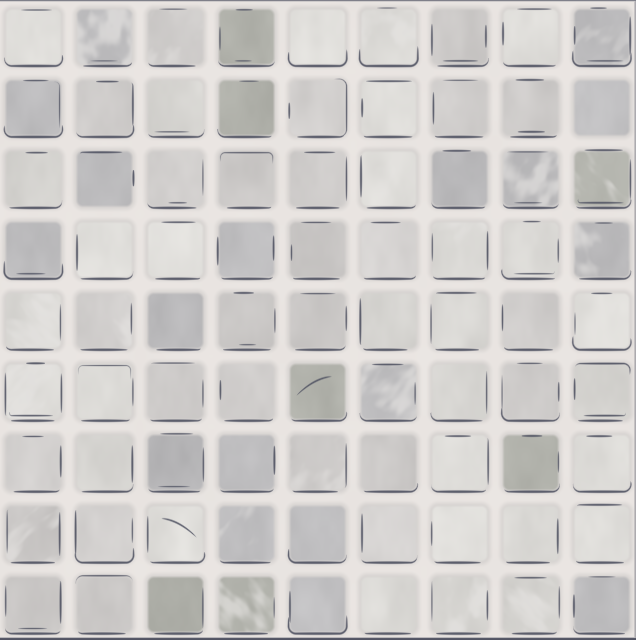
A Shadertoy shader for this pattern:

```glsl
#define TILES vec2(8.95, 9.02)
#define HALF_SIZE 0.388
#define CORNER 0.085
#define LINE_WIDTH 0.016
#define VEIN_CHANCE 0.3
#define CRACK_CHANCE 0.05
#define GROUT vec3(0.914, 0.896, 0.884)
#define INK vec3(0.32, 0.33, 0.39)
#define PEARL vec3(0.858, 0.852, 0.838)
#define STONE vec3(0.812, 0.802, 0.796)
#define SLATE vec3(0.732, 0.729, 0.736)
#define SAGE vec3(0.692, 0.695, 0.668)

float hash(vec2 p) {
    return fract(sin(dot(p, vec2(127.1, 311.7))) * 43758.5453);
}

float noise(vec2 p) {
    vec2 i = floor(p), f = fract(p);
    f = f * f * (3.0 - 2.0 * f);
    return mix(mix(hash(i), hash(i + vec2(1, 0)), f.x),
               mix(hash(i + vec2(0, 1)), hash(i + vec2(1, 1)), f.x), f.y);
}

float fbm(vec2 p) {
    float sum = 0.0, amp = 0.5;
    for (int i = 0; i < 3; i++) {
        sum += amp * noise(p);
        p = p * 2.03 + 17.3;
        amp *= 0.5;
    }
    return sum;
}

float roundedBox(vec2 p, float halfSize, float radius) {
    vec2 q = abs(p) - halfSize + radius;
    return length(max(q, 0.0)) + min(max(q.x, q.y), 0.0) - radius;
}

// Stroke that swells in the middle and tapers to nothing at t = -1 and 1
float taperedLine(float dist, float t, float width, float aa) {
    float w = width * sqrt(max(1.0 - t * t, 0.0));
    return smoothstep(aa, -aa, abs(dist) - w) * smoothstep(0.0, 0.6 * aa, w);
}

vec3 tileColor(vec2 p, vec2 id) {
    float pick = hash(id + 3.7);
    vec3 color = pick < 0.36 ? PEARL : pick < 0.64 ? STONE : pick < 0.91 ? SLATE : SAGE;
    color += 0.05 * (hash(id + 9.1) - 0.5);

    // Cloudy shading, stretched along the height of the tile
    vec2 m = p + id * 7.3;
    color += 0.09 * (fbm(m * vec2(3.0, 1.5)) - 0.44);
    color += 0.05 * p.x * (hash(id + 5.3) - 0.5);

    // Pale marble patches on some tiles
    float lean = mix(-0.8, 0.8, hash(id + 2.9));
    float cloud = fbm(vec2(m.x + lean * m.y, m.y * 0.7) * 3.2);
    float veined = step(hash(id + 12.4), VEIN_CHANCE);
    return mix(color, vec3(0.9, 0.892, 0.884), 0.65 * veined * smoothstep(0.42, 0.66, cloud));
}

// Broken dark outline: bottom, right, top, left, then a second inner bottom line
float edgeLines(vec2 p, float d, vec2 id, float aa) {
    float ink = 0.0;
    vec2 q = p;
    for (int k = 0; k < 5; k++) {
        vec2 seed = id + float(k) * 23.17;
        float size = hash(seed + 1.3);
        float chance = k == 0 ? 0.96 : k == 4 ? 0.14 : 0.45;
        float reach = k == 0 ? mix(0.31, 0.41, size) : mix(0.12, 0.34, size);
        reach *= k < 4 && hash(seed + 6.1) > 0.88 ? 1.4 : 1.0;
        float shift = k == 0 ? 0.022 : k == 4 ? -0.05 : mix(-0.02, 0.02, hash(seed + 4.2));
        float center = 0.1 * (hash(seed + 8.8) - 0.5);

        // Distance along the outline, carried round the corners
        float along = q.x + sign(q.x) * max(q.y + HALF_SIZE - CORNER, 0.0);
        float width = LINE_WIDTH * (k == 0 ? 1.1 : mix(0.45, 0.9, hash(seed + 2.6)));
        float line = taperedLine(d - shift, (along - center) / reach, width, aa);
        line *= step(q.y, -0.05) * step(hash(seed), chance);
        ink = max(ink, line);
        q = vec2(q.y, -q.x);
    }
    return ink;
}

// Bowed diagonal crack across the upper part of a few tiles
float crack(vec2 p, vec2 id, float aa) {
    float side = hash(id + 7.7) < 0.5 ? -1.0 : 1.0;
    float x = p.x * side;
    float curve = p.y - 0.16 - 0.45 * x + 0.9 * x * x;
    return taperedLine(curve * 0.85, (x + 0.05) / 0.25, LINE_WIDTH * 0.7, aa)
         * step(hash(id + 15.2), CRACK_CHANCE);
}

void mainImage(out vec4 fragColor, in vec2 fragCoord) {
    vec2 uv = fragCoord / iResolution.xy;
    vec2 grid = uv * TILES + vec2(0.03, 0.0);
    vec2 id = floor(grid);
    vec2 p = fract(grid) - 0.5;
    float aa = max(0.013, TILES.y / iResolution.y * 0.7);
    float d = roundedBox(p, HALF_SIZE, CORNER);

    // Grout with a soft shade hugging each tile
    vec3 color = GROUT + 0.01 * (noise(grid * 2.0) - 0.5);
    color -= vec3(0.075, 0.071, 0.068) * smoothstep(0.095, -0.01, d);

    // Tile face with a soft border
    color = mix(color, tileColor(p, id), smoothstep(0.024, -0.028, d));

    float ink = max(edgeLines(p, d, id, aa), crack(p, id, aa));
    color = mix(color, INK, 0.92 * ink);

    // Thin dark rim of the whole sheet
    float rim = smoothstep(0.005, 0.002, uv.y);
    rim = max(rim, 0.7 * smoothstep(0.997, 0.999, uv.y));
    rim = max(rim, 0.4 * smoothstep(0.996, 0.999, uv.x));
    color = mix(color, INK, rim);

    fragColor = vec4(color, 1.0);
}
```
